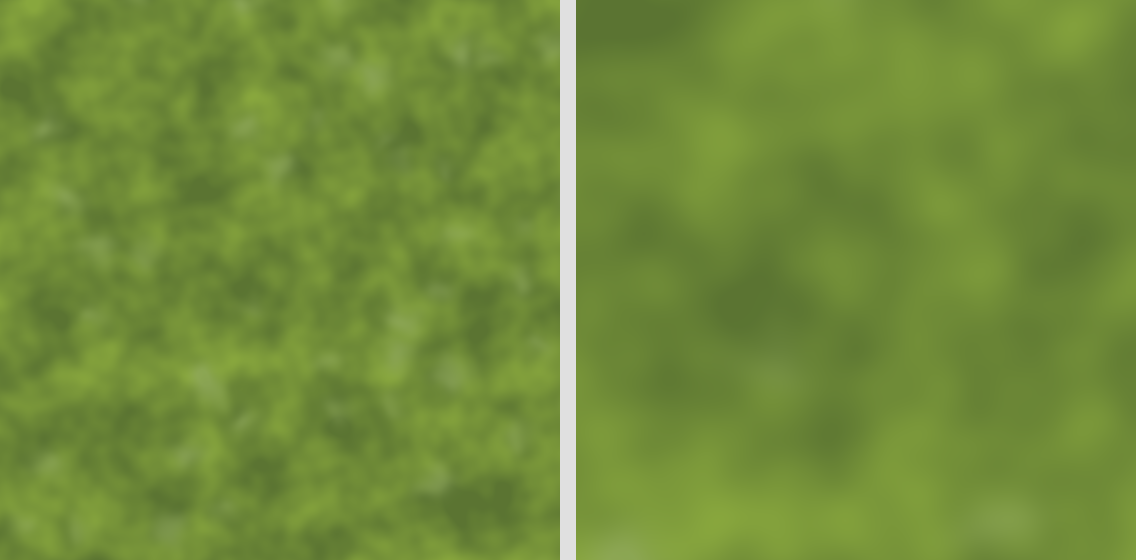
Left: the whole. Right: its middle third, enlarged.
Write a three.js fragment shader that draws this texture.

```glsl
// Soft mottled meadow green with scattered pale, blurry flecks.
varying vec2 vUv;

const vec3 SHADE_GREEN = vec3(0.355, 0.455, 0.195);
const vec3 LIGHT_GREEN = vec3(0.535, 0.655, 0.240);
const vec3 PALE_FLECK = vec3(0.575, 0.670, 0.380);

const float MOTTLE_SCALE = 8.0;     // largest patches across the canvas
const float MOTTLE_GAIN = 0.64;     // strength of each finer octave
const float MOTTLE_CONTRAST = 0.72;
const float MOTTLE_LEVEL = 0.435;   // mean position between shade and light
const int OCTAVES = 3;

const float FLECK_CELLS = 9.5;      // fleck grid cells across the canvas
const float FLECK_SHARE = 0.45;     // share of cells holding a fleck
const float FLECK_RADIUS = 0.22;    // in cells
const float FLECK_STRENGTH = 0.62;

vec2 hash2(vec2 p) {
  vec3 q = fract(p.xyx * vec3(0.1031, 0.1030, 0.0973));
  q += dot(q, q.yzx + 33.33);
  return fract((q.xx + q.yz) * q.zy);
}

// Dot product of a random unit gradient with the offset from its corner
float cornerSlope(vec2 corner, vec2 offset) {
  float angle = 6.28318 * hash2(corner + 57.0).x;
  return dot(vec2(cos(angle), sin(angle)), offset);
}

float gradientNoise(vec2 p) {
  vec2 i = floor(p);
  vec2 f = fract(p);
  vec2 w = f * f * f * (f * (f * 6.0 - 15.0) + 10.0);
  vec2 e = vec2(1.0, 0.0);
  float low = mix(cornerSlope(i, f), cornerSlope(i + e, f - e), w.x);
  float high = mix(cornerSlope(i + e.yx, f - e.yx), cornerSlope(i + e.xx, f - e.xx), w.x);
  return mix(low, high, w.y);
}

// Octaves are turned against each other to hide the lattice
float mottle(vec2 p) {
  mat2 turn = mat2(0.8, 0.6, -0.6, 0.8);
  float sum = 0.0;
  float amplitude = 1.0;
  for (int i = 0; i < OCTAVES; i++) {
    sum += amplitude * gradientNoise(p);
    p = turn * p * 1.9 + 17.3;
    amplitude *= MOTTLE_GAIN;
  }
  return sum;
}

// Gaussian flecks, one per chosen cell, with random place and strength
float flecks(vec2 p) {
  vec2 cell = floor(p);
  float cover = 0.0;
  for (int y = -1; y <= 1; y++) {
    for (int x = -1; x <= 1; x++) {
      vec2 id = cell + vec2(float(x), float(y));
      vec2 chance = hash2(id + 211.0);
      vec2 offset = p - id - mix(vec2(0.1), vec2(0.9), hash2(id + 101.0));
      float strength = step(chance.x, FLECK_SHARE) * mix(0.4, 1.0, chance.y);
      float radius = FLECK_RADIUS * mix(0.8, 1.2, chance.y);
      cover += strength * exp(-dot(offset, offset) / (radius * radius));
    }
  }
  return min(cover, 1.0);
}

void main() {
  // Uneven green ground
  float tone = MOTTLE_LEVEL + MOTTLE_CONTRAST * mottle(vUv * MOTTLE_SCALE + 3.7);
  vec3 color = mix(SHADE_GREEN, LIGHT_GREEN, clamp(tone, 0.0, 1.0));

  // Flecks bent slightly out of round
  vec2 bend = vec2(gradientNoise(vUv * 17.0 + 40.0), gradientNoise(vUv * 17.0 + 80.0));
  float cover = flecks(vUv * FLECK_CELLS + 0.25 * bend);
  color = mix(color, PALE_FLECK, FLECK_STRENGTH * cover);

  gl_FragColor = vec4(color, 1.0);
}
```
